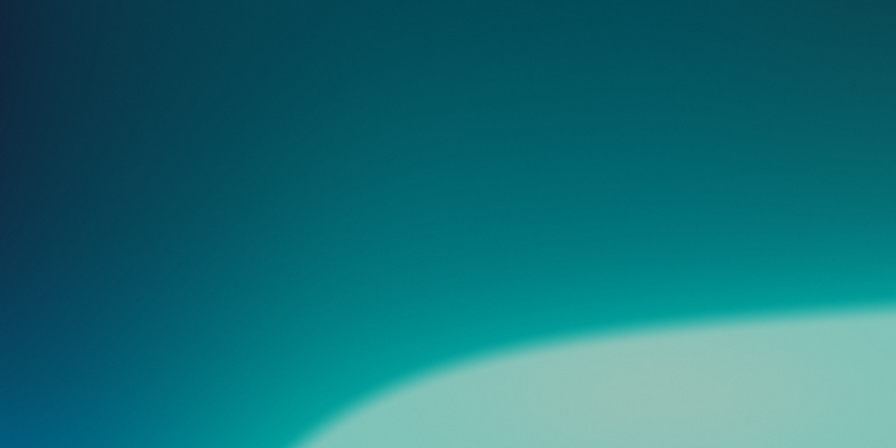
Reproduce this background procedurally as a Shadertoy shader.

```glsl
// A pale, softly lit hill rises at the lower right under a deep teal haze.
// The haze blends an upper and a lower colour ramp; the hill is a curve with
// an approximate signed distance that drives its soft rim and its glow.

#define RIM_START 0.325   // where the hill meets the lower border
#define RIM_HEIGHT 0.25   // height of the steep part of the rim
#define RIM_BEND 6.4      // how fast the rim levels off
#define RIM_SLOPE 0.11    // remaining rise to the right
#define RIM_SOFT 0.032    // half width of the blurred rim
#define GLOW_WIDTH 0.12   // reach of the teal glow above the rim
#define GRAIN_CELLS 256.0 // grain cells per canvas height
#define GRAIN_AMOUNT 0.008

const vec3 NAVY = vec3(0.06, 0.14, 0.23);
const vec3 PETROL = vec3(0.005, 0.305, 0.355);
const vec3 BLUE = vec3(0.00, 0.34, 0.48);
const vec3 SEA = vec3(0.00, 0.56, 0.575);
const vec3 TEAL = vec3(0.00, 0.635, 0.615);
const vec3 MIST = vec3(0.49, 0.765, 0.725);
const vec3 SAND = vec3(0.585, 0.76, 0.715);

float hash(vec2 cell) {
    vec3 q = fract(vec3(cell.xyx) * 0.1031);
    q += dot(q, q.yzx + 33.33);
    return fract((q.x + q.y) * q.z);
}

// Distance to the rim: positive in the haze, negative inside the hill.
float rimDistance(vec2 uv, float aspect) {
    float t = uv.x - RIM_START;
    float decay = exp(-RIM_BEND * t);
    float height = RIM_HEIGHT * (1.0 - decay) + RIM_SLOPE * t;
    float slope = (RIM_HEIGHT * RIM_BEND * decay + RIM_SLOPE) / aspect;
    return (uv.y - height) / sqrt(1.0 + slope * slope);
}

// Dark at the left and top, lighter toward the lower right.
vec3 hazeColor(vec2 uv) {
    vec3 upper = mix(NAVY, PETROL, 1.0 - exp(-5.0 * uv.x));
    upper += vec3(0.025, -0.015, -0.02) * smoothstep(0.7, 1.0, uv.x);
    vec3 lower = mix(BLUE, SEA, smoothstep(0.0, 0.4, uv.x));
    float falloff = mix(2.4, 1.1, smoothstep(0.0, 0.5, uv.x));
    return mix(upper, lower, pow(clamp(1.0 - uv.y, 0.0, 1.0), falloff));
}

// A warm patch in the middle of the cooler hill.
vec3 hillColor(vec2 uv) {
    vec2 offset = (uv - vec2(0.74, 0.12)) / vec2(0.22, 0.17);
    return mix(MIST, SAND, exp(-dot(offset, offset)));
}

void mainImage(out vec4 fragColor, in vec2 fragCoord) {
    vec2 uv = fragCoord / iResolution.xy;
    float aspect = iResolution.x / iResolution.y;
    float rim = rimDistance(uv, aspect);

    // Haze with the glow along the rim
    float glow = exp(-max(rim, 0.0) / GLOW_WIDTH);
    vec3 color = mix(hazeColor(uv), TEAL, glow);

    // Hill with its blurred edge
    float hill = 1.0 - smoothstep(-RIM_SOFT, RIM_SOFT, rim + 0.008);
    color = mix(color, hillColor(uv), hill);

    // Fine grain
    vec2 cell = floor(uv * vec2(aspect, 1.0) * GRAIN_CELLS);
    color += (hash(cell) - 0.5) * GRAIN_AMOUNT;

    fragColor = vec4(clamp(color, 0.0, 1.0), 1.0);
}
```
